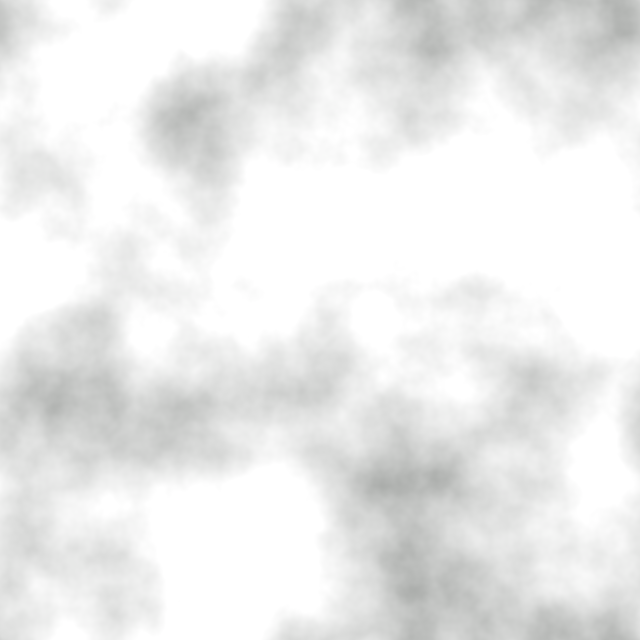
A Shadertoy shader for this texture:

```glsl
// Soft grey clouds drifting over white, drawn as a tileable texture.
// Wrapping gradient noise is summed over octaves, then cut off at a
// coverage level so that broad areas stay clear.

const float BASE_CELLS = 3.0;    // cloud cells across the canvas
const int   OCTAVES    = 6;
const float GAIN       = 0.5;    // strength of each octave against the last
const float COVERAGE   = 0.137;  // higher values leave less clear white
const float DENSITY    = 0.38;   // shade of the thin cloud
const float CORE       = 0.12;   // extra shade in the thick cloud
const vec3  CLEAR      = vec3(1.0);
const vec3  ABSORB     = vec3(1.0, 0.972, 1.0);  // leaves a faint green cast

// Integer hash: lattice cell and seed to two values in 0..1
vec2 hash2(vec2 cell, float seed) {
    uvec3 q = uvec3(cell, seed) * uvec3(1597u, 3812u, 2749u) + 7919u;
    uint h = q.x ^ (q.y * 40503u) ^ (q.z * 69069u);
    h = (h ^ (h >> 16)) * 73244475u;
    h = (h ^ (h >> 15)) * 73244475u;
    h ^= h >> 16;
    return vec2(h & 65535u, h >> 16) / 65535.0;
}

// Slope of one lattice corner, measured at the given offset from it
float cornerSlope(vec2 cell, vec2 offset, float period, float seed) {
    vec2 direction = hash2(mod(cell, period), seed) * 2.0 - 1.0;
    return dot(normalize(direction + 0.0001), offset);
}

// Gradient noise that repeats after a whole number of cells
float wrappedNoise(vec2 p, float period, float seed) {
    vec2 cell = floor(p);
    vec2 f = p - cell;
    vec2 blend = f * f * f * (f * (f * 6.0 - 15.0) + 10.0);
    vec2 right = vec2(1.0, 0.0);
    vec2 up = vec2(0.0, 1.0);
    float bottom = mix(cornerSlope(cell, f, period, seed),
                       cornerSlope(cell + right, f - right, period, seed), blend.x);
    float top = mix(cornerSlope(cell + up, f - up, period, seed),
                    cornerSlope(cell + 1.0, f - 1.0, period, seed), blend.x);
    return mix(bottom, top, blend.y);
}

// Octave sum; each layer is shifted so that the lattices do not line up
float cloudField(vec2 uv, float cells, float seed) {
    float total = 0.0;
    float amplitude = 1.0;
    for (int i = 0; i < OCTAVES; i++) {
        float layer = float(i);
        vec2 shift = vec2(0.37, 0.61) * (layer + 1.0);
        total += amplitude * wrappedNoise(uv * cells + shift, cells, seed + layer);
        cells *= 2.0;
        amplitude *= GAIN;
    }
    return total;
}

// Cloud thickness to darkness, steeper in the thick cores
float cloudShade(float field, float coverage) {
    float thickness = max(field + coverage, 0.0);
    return DENSITY * thickness + CORE * thickness * thickness * thickness;
}

void mainImage(out vec4 fragColor, in vec2 fragCoord) {
    vec2 uv = fragCoord / iResolution.xy;
    float shade = cloudShade(cloudField(uv, BASE_CELLS, 5.0), COVERAGE);
    fragColor = vec4(clamp(CLEAR - shade * ABSORB, 0.0, 1.0), 1.0);
}
```
